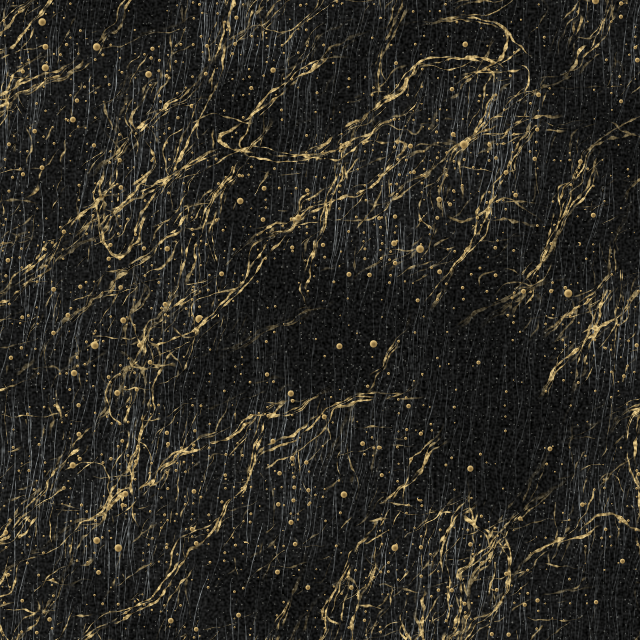
A Shadertoy shader for this texture:

```glsl
vec2 hash2(vec2 p) {
    vec3 q = fract(p.xyx * vec3(0.1031, 0.1030, 0.0973));
    q += dot(q, q.yzx + 33.33);
    return fract((q.xx + q.yz) * q.zy);
}

float gradientDot(vec2 cell, vec2 offset) {
    float a = 6.2832 * hash2(cell).x;
    return dot(vec2(cos(a), sin(a)), offset);
}

float noise(vec2 p) {
    vec2 i = floor(p), f = p - i;
    vec2 u = f * f * f * (f * (f * 6.0 - 15.0) + 10.0);
    vec2 e = vec2(1, 0);
    return mix(mix(gradientDot(i, f), gradientDot(i + e, f - e), u.x),
               mix(gradientDot(i + e.yx, f - e.yx), gradientDot(i + 1.0, f - 1.0), u.x), u.y);
}

vec2 noise2(vec2 p) {
    return vec2(noise(p), noise(p + 37.7));
}

// Antialiased coverage of a shape of half-width w at distance d
float coverage(float d, float w) {
    return clamp((w - d) * iResolution.y + 0.5, 0.0, 1.0);
}

// Canvas distance to the zero line of a field
float contour(float n) {
    return abs(n) / (length(vec2(dFdx(n), dFdy(n))) * iResolution.y + 0.2);
}

// One bent, tapering filament per cell
float filaments(vec2 p, vec2 cells, float angle, float spread, float width, float seed) {
    float ink = 0.0;
    vec2 home = floor(p * cells);
    for (int y = -1; y <= 1; y++)
    for (int x = -1; x <= 1; x++) {
        vec2 id = home + vec2(x, y);
        vec2 h = hash2(id + seed), k = hash2(id + seed + 91.3);
        vec2 v = p - (id + h) / cells;
        float a = angle + (k.x - 0.5) * spread;
        float along = dot(v, vec2(cos(a), sin(a)));
        float across = dot(v, vec2(-sin(a), cos(a))) + (h.y - 0.5) * 4.0 * spread * along * along;
        float reach = (0.3 + 0.6 * k.y) / cells.y;
        float d = length(vec2(across, max(abs(along) - reach, 0.0)));
        float taper = 1.0 - 0.6 * smoothstep(0.0, reach, abs(along));
        ink = max(ink, coverage(d, width * taper) * (0.35 + 0.65 * h.x));
    }
    return ink;
}

// Scattered droplets: x is coverage, y is shading
vec2 droplets(vec2 p, float cells, float radius, float amount, float seed) {
    vec2 id = floor(p * cells), h = hash2(id + seed), k = hash2(id + seed + 17.1);
    vec2 v = p - (id + 0.3 + 0.4 * h) / cells;
    float r = radius * (0.4 + 0.6 * k.y);
    float rim = smoothstep(0.2, 0.75, length(v) / r);
    float light = 0.5 + 0.35 * dot(v, vec2(-0.6, 0.8)) / r + 0.3 * (rim - 0.5);
    return vec2(coverage(length(v), r) * step(k.x, amount), light);
}

void mainImage(out vec4 fragColor, in vec2 fragCoord) {
    vec2 p = fragCoord / iResolution.y;
    vec2 warped = p + 0.045 * noise2(p * 4.0) + 0.014 * noise2(p * 15.0) + 0.005 * noise2(p * 48.0);
    float grain = noise(p * 231.7);
    float bead = noise(p * 83.0 + 5.0);

    // Crowded and empty regions
    float density = noise(vec2(p.x + p.y, p.y - p.x) * vec2(2.0, 2.7) + 8.3) + 0.5 * noise(p * 7.0 + 3.0);
    density = smoothstep(-0.4, 0.3, density + 0.16 - 0.25 * p.x);

    // Dark ground with fine grain and dust
    vec3 color = vec3(0.072, 0.073, 0.071) + 0.025 * density;
    color += 0.11 * grain + 0.05 * noise(p * 117.3);
    float dust = droplets(p, 150.0, 0.0012, 0.16, 4.0).x + droplets(p, 97.0, 0.0014, 0.12, 29.0).x;
    color += vec3(0.25, 0.25, 0.23) * dust;

    // Pale hanging threads
    vec2 hanging = p + 0.01 * noise2(p * 9.0) + 0.002 * noise2(p * 40.0);
    float threads = 0.0;
    for (float i = 0.0; i < 4.0; i++) {
        float patches = smoothstep(-0.25, 0.2, noise(p * vec2(7.0, 4.0) + i * 13.0));
        float ink = filaments(hanging + i * 0.37, vec2(38.0 + 5.0 * i, 8.0 + i), 1.47, 0.3, 0.0008, i * 53.0);
        threads = max(threads, ink * patches * (0.35 + 0.65 * density));
    }
    threads *= 0.85 + 0.9 * noise(p * 130.0);
    color = mix(color, vec3(0.57, 0.59, 0.59), clamp(threads, 0.0, 1.0));

    // Braided diagonal veins
    float gold = 0.0;
    for (float i = 0.0; i < 5.0; i++) {
        float a = 0.48 + 0.17 * i;
        vec2 q = vec2(dot(warped, vec2(cos(a), sin(a))), dot(warped, vec2(-sin(a), cos(a))));
        float field = noise(q * vec2(1.3, 4.3) + i * 19.7);
        float broken = smoothstep(-0.15, 0.15, noise(p * 3.6 + i * 7.3) + 0.35 * density - 0.17);
        for (float j = 0.0; j < 3.0; j++) {
            float strand = field + 0.13 * j * noise(warped * 8.0 + i * 11.0 + j * 23.0);
            float width = (0.0021 - 0.0005 * j) * (0.65 + 1.6 * bead + 0.9 * noise(p * 17.0 + i + j * 9.0));
            float gaps = smoothstep(-0.28, 0.02, noise(p * 26.0 + j * 31.0 + i * 5.0));
            gold = max(gold, coverage(contour(strand), width) * broken * gaps);
        }
    }

    // Beaded twigs between the veins
    for (float i = 0.0; i < 3.0; i++) {
        float width = 0.0013 * (0.7 + 1.9 * bead);
        float twig = filaments(warped + i * 0.23, vec2(10.0 + 4.0 * i), 0.85, 1.7, width, 200.0 + i * 41.0);
        float gaps = smoothstep(-0.25, 0.1, noise(p * 34.0 + i * 15.0));
        gold = max(gold, twig * gaps * smoothstep(0.1, 0.6, density));
    }
    float shine = clamp(0.5 + 0.9 * grain + 0.7 * bead, 0.0, 1.0);
    color = mix(color, mix(vec3(0.40, 0.32, 0.18), vec3(0.92, 0.81, 0.56), shine), gold);

    // Gold droplets, from spatter to rare ringed beads
    for (float i = 0.0; i < 3.0; i++) {
        float amount = (0.07 + 0.2 * density) * (1.0 - 0.25 * i);
        vec2 drop = droplets(p + i * 0.11, 78.0 / exp2(i * 0.8), 0.0023 * exp2(i * 0.75), amount, 300.0 + i * 61.0);
        vec3 metal = mix(vec3(0.30, 0.22, 0.10), vec3(0.95, 0.82, 0.55), clamp(drop.y, 0.0, 1.0));
        color = mix(color, metal, drop.x);
    }

    fragColor = vec4(clamp(color, 0.0, 1.0), 1.0);
}
```
